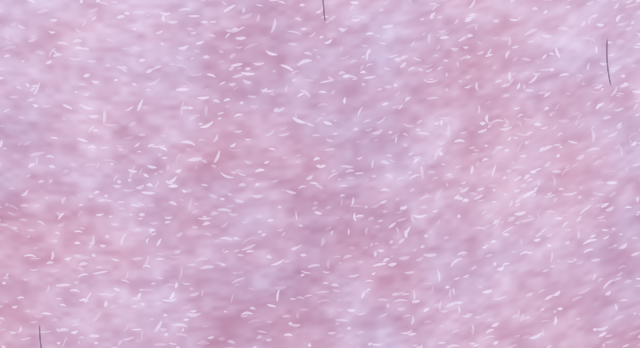
Reproduce this texture procedurally as a WebGL 1 fragment shader.

```glsl
precision highp float;
// Close view of pink skin: soft mottling and fine slanted creases from value
// noise, covered with short pale glints scattered on jittered grids. Glints
// follow the grain, which lies flat at the left and climbs to the right.

uniform vec2 u_resolution;

float hash(vec2 p) {
  vec3 q = fract(vec3(p.xyx) * 0.1031);
  q += dot(q, q.yzx + 33.33);
  return fract((q.x + q.y) * q.z);
}

float noise(vec2 p) {
  vec2 i = floor(p), f = fract(p);
  f = f * f * (3.0 - 2.0 * f);
  return mix(mix(hash(i), hash(i + vec2(1, 0)), f.x),
             mix(hash(i + vec2(0, 1)), hash(i + vec2(1, 1)), f.x), f.y);
}

// Noise centred on zero
float mottle(vec2 p) { return noise(p) - 0.5; }

mat2 rotation(float a) {
  float c = cos(a), s = sin(a);
  return mat2(c, -s, s, c);
}

// Coverage of one tapered, slightly bent stroke lying along x
float stroke(vec2 p, float halfLength, float halfWidth, float bend) {
  float along = clamp(p.x / halfLength, -1.0, 1.0);
  p.y -= bend * halfLength * along * along;
  float d = length(vec2(p.x - along * halfLength, p.y));
  float w = halfWidth * (1.0 - 0.55 * along * along);
  return 1.0 - smoothstep(w - 0.0022, w + 0.0028, d);
}

// One layer of glints, a candidate per grid cell
float glints(vec2 p, float cells, float size, float density, float seed) {
  vec2 home = floor(p * cells);
  float light = 0.0;
  for (int j = -1; j <= 1; j++) {
    for (int i = -1; i <= 1; i++) {
      vec2 id = home + vec2(float(i), float(j));
      vec2 key = id + seed;
      vec2 center = (id + vec2(hash(key), hash(key + 17.3))) / cells;
      // Glints gather in patches, most of all at the upper right
      float patches = 0.7 * mottle(center * 6.0 + seed);
      float corner = 0.22 * smoothstep(0.9, 1.7, center.x) * center.y;
      float present = step(hash(key + 41.7), density + patches + corner);
      // Grain direction, looser toward the top, with some crossing strokes
      float spread = mix(0.35, 0.95, center.y);
      float angle = atan(0.26 * center.x - 0.1);
      angle += spread * (hash(key + 63.1) + hash(key + 71.9) - 1.0);
      angle += 1.2 * step(0.87, hash(key + 88.4));
      float halfLength = size * mix(0.3, 1.0, hash(key + 102.6));
      float halfWidth = mix(0.0016, 0.0046, hash(key + 119.2));
      float bend = 0.5 * (hash(key + 131.5) - 0.5);
      float power = mix(0.3, 1.0, hash(key + 147.8));
      vec2 local = rotation(angle) * (p - center);
      light = max(light, present * power * stroke(local, halfLength, halfWidth, bend));
    }
  }
  return light;
}

// Thin, nearly upright dark hair
float hair(vec2 p, vec2 middle, float halfLength) {
  vec2 q = p - middle;
  q.x += 0.08 * q.y - 1.2 * q.y * q.y;
  float body = 1.0 - smoothstep(0.0008, 0.0038, abs(q.x));
  return body * (1.0 - smoothstep(0.7, 1.0, abs(q.y) / halfLength));
}

void main() {
  vec2 p = gl_FragCoord.xy / u_resolution.y;

  // Coordinates sheared to follow the grain
  vec2 grain = vec2(p.x, p.y - 0.13 * p.x * p.x + 0.1 * p.x);

  // Skin tone: broad patches, mottling, then fine creases
  float tone = 0.43 + 0.16 * (p.y - 0.5);
  tone += 0.38 * mottle(p * 2.6 + 4.0);
  tone += 0.42 * mottle(p * 8.0 + 21.0);
  tone += 0.48 * mottle(grain * vec2(20.0, 34.0) + 50.0);
  tone += 0.34 * mottle(grain * vec2(42.0, 72.0) + 90.0);
  vec3 deepPink = vec3(0.76, 0.59, 0.715);
  vec3 paleLilac = vec3(0.89, 0.805, 0.91);
  vec3 color = mix(deepPink, paleLilac, tone);

  // Flushed, warmer blotches against cooler violet ones
  float flush = mottle(p * 3.7 + 70.0) + 0.7 * mottle(p * 11.0 + 33.0);
  color += flush * vec3(0.02, -0.018, -0.035);

  // Large and small glints
  float light = glints(p, 20.0, 0.019, 0.62, 7.0);
  light = max(light, glints(p + 0.013, 29.0, 0.011, 0.48, 203.0));
  color = mix(color, vec3(0.94, 0.90, 0.98), 0.82 * light);

  // A few stray hairs
  float hairs = hair(p, vec2(1.745, 0.82), 0.075);
  hairs = max(hairs, hair(p, vec2(0.93, 0.975), 0.04));
  hairs = max(hairs, hair(p, vec2(0.115, 0.03), 0.04));
  color = mix(color, vec3(0.45, 0.36, 0.48), 0.6 * hairs);

  gl_FragColor = vec4(color, 1.0);
}
```
